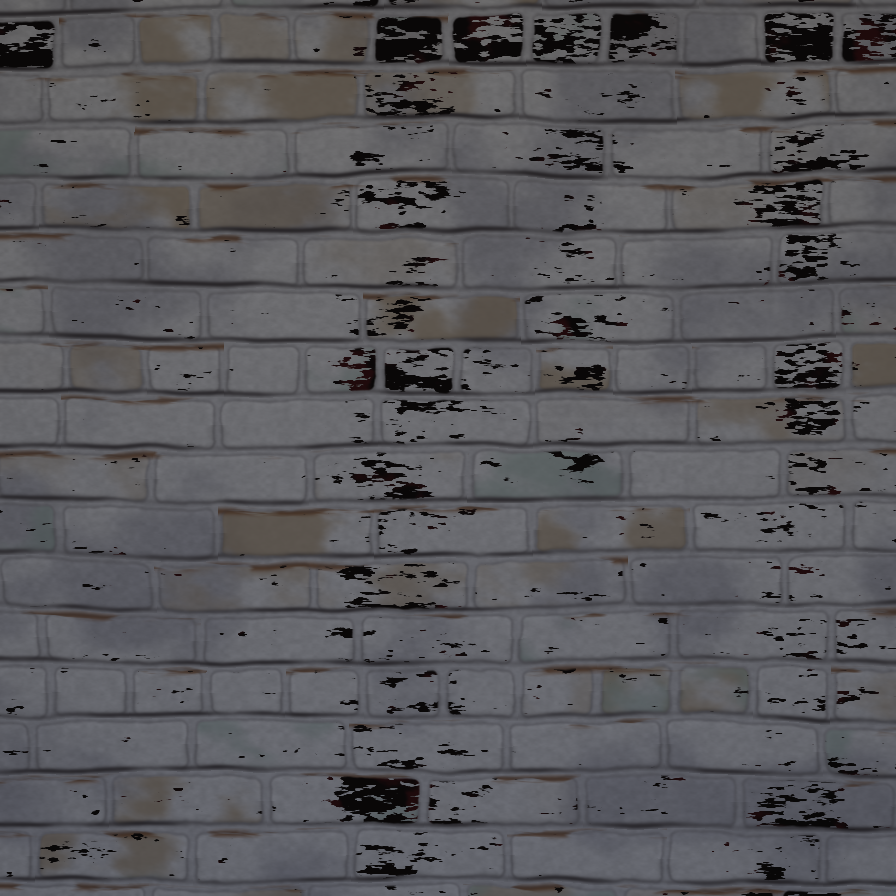
Reproduce this texture procedurally as a WebGL 2 fragment shader.

```glsl
#version 300 es
precision highp float;
// Old whitewashed brick wall: bowed courses of long bricks, with a course of
// short bricks every sixth row. Rounded-box distances shape the bricks;
// stretched noise flakes the paint off and leaves rust and damp stains.
uniform vec2 u_resolution;
out vec4 fragColor;

const float ROW_HEIGHT = 0.0607;
const float TOP_JOINT = 0.984;
const float LONG_BRICK = 0.176;
const float SHORT_BRICK = 0.087;
const float JOINT = 0.0045;

const vec3 PAINT = vec3(0.415, 0.415, 0.425);
const vec3 GREY_PAINT = vec3(0.35, 0.35, 0.37);
const vec3 MORTAR = vec3(0.375, 0.375, 0.39);
const vec3 SHADOW = vec3(0.15, 0.14, 0.15);
const vec3 BARE = vec3(0.035, 0.027, 0.028);
const vec3 BARE_RED = vec3(0.12, 0.04, 0.045);
const vec3 TAN = vec3(0.33, 0.29, 0.24);
const vec3 RUST = vec3(0.24, 0.15, 0.09);
const vec3 DAMP = vec3(0.31, 0.35, 0.34);

float hash(vec2 p) {
  vec3 q = fract(p.xyx * vec3(0.1031, 0.1030, 0.0973));
  q += dot(q, q.yzx + 33.33);
  return fract((q.x + q.y) * q.z);
}

float noise(vec2 p) {
  vec2 i = floor(p), f = fract(p);
  f = f * f * (3.0 - 2.0 * f);
  return mix(mix(hash(i), hash(i + vec2(1, 0)), f.x),
             mix(hash(i + vec2(0, 1)), hash(i + vec2(1, 1)), f.x), f.y);
}

float fbm(vec2 p) {
  float sum = 0.0, amp = 0.5;
  for (int i = 0; i < 5; i++) {
    sum += amp * noise(p);
    p = mat2(1.6, 0.25, -0.25, 2.0) * p + 17.3;
    amp *= 0.5;
  }
  return sum / 0.97;
}

float bell(float x, float center, float width) {
  float d = (x - center) / width;
  return exp(-d * d);
}

float roundBox(vec2 p, vec2 halfSize, float radius) {
  vec2 d = abs(p) - halfSize + radius;
  return length(max(d, 0.0)) + min(max(d.x, d.y), 0.0) - radius;
}

// Hand-laid unevenness of the courses
vec2 bow(vec2 p) {
  float sag = 0.014 * (noise(p * vec2(4.0, 6.0) + 3.0) - 0.5);
  float ripple = 0.004 * (noise(p * vec2(24.0, 30.0)) - 0.5);
  return p + vec2(ripple, sag + ripple);
}

// How much paint is lost: vertical bands, stronger on some courses
float wearDensity(vec2 p, float row, float brickRandom) {
  float bands = bell(p.x, 0.45, 0.075) + 0.9 * bell(p.x, 0.9, 0.055)
              + 0.75 * bell(p.x, 0.64, 0.06) * smoothstep(0.35, 0.6, p.y);
  float course = 0.5 + 0.5 * hash(vec2(row, 8.0));
  float topCourse = (1.0 - step(0.5, abs(row))) * step(0.5, brickRandom);
  return max(bands * course * (0.65 + 0.45 * brickRandom) + 0.22 * brickRandom,
             0.95 * topCourse);
}

void main() {
  vec2 p = gl_FragCoord.xy / u_resolution;
  float soft = max(0.0015, 1.0 / u_resolution.y);
  vec2 wall = bow(p);

  // Course and brick cell
  float depth = (TOP_JOINT - wall.y) / ROW_HEIGHT;
  float row = floor(depth);
  float brickWidth = mod(row, 6.0) < 0.5 ? SHORT_BRICK : LONG_BRICK;
  float shift = 0.5 * mod(row, 2.0) + 0.35 * hash(vec2(row, 2.0));
  float along = wall.x / brickWidth + shift;
  vec2 id = vec2(floor(along), row);
  float pick = hash(id + 5.0), tint = hash(id + 41.0);
  vec2 local = vec2((fract(along) - 0.5) * brickWidth,
                    (0.5 - fract(depth)) * ROW_HEIGHT);
  vec2 halfSize = 0.5 * vec2(brickWidth, ROW_HEIGHT) - JOINT;
  halfSize -= 0.002 * vec2(pick, tint);
  float dist = roundBox(local, halfSize, 0.007) + 0.004 * (fbm(p * 60.0) - 0.5);
  float face = 1.0 - smoothstep(-soft, soft, dist);

  // Noise layers
  float cloud = fbm(p * 9.0 + 4.0);
  float grain = fbm(p * vec2(150.0, 190.0));
  float streak = fbm(p * vec2(20.0, 75.0) + 9.0);
  float flake = fbm(p * vec2(85.0, 260.0));

  // Paint with broad greying and a brush-like grain
  vec3 color = mix(PAINT, GREY_PAINT, smoothstep(0.46, 0.72, cloud));
  color = mix(MORTAR, color, 0.35 + 0.65 * face);
  color *= 0.93 + 0.14 * grain;

  // Tan and damp staining on some bricks, rust along upper edges
  float stain = smoothstep(0.6, 0.95, tint) * smoothstep(0.35, 0.65, fbm(p * 18.0));
  color = mix(color, TAN, 0.7 * stain * face);
  float damp = step(0.88, pick) * smoothstep(0.5, 0.7, fbm(p * 14.0 + 30.0));
  color = mix(color, DAMP, 0.6 * damp * face);
  float upper = bell(local.y, halfSize.y, 0.004);
  float rust = upper * smoothstep(0.52, 0.66, streak) * step(0.35, tint);
  color = mix(color, RUST, 0.75 * rust);

  // Relief: lit top lip, soft shade and a broken crack below each brick
  float rim = bell(dist, 0.0, 0.004);
  color *= 1.0 + 0.05 * rim * sign(local.y);
  color = mix(color, SHADOW, 0.22 * bell(dist, 0.001, 0.0022));
  float under = bell(local.y, -halfSize.y - 0.001, 0.003);
  float broken = smoothstep(0.38, 0.68, fbm(p * vec2(11.0, 17.0) + row));
  color = mix(color, SHADOW, under * (0.2 + 0.75 * broken));

  // Flaked paint showing dark brick
  float density = wearDensity(p, row, pick);
  float threshold = 0.73 - 0.31 * min(density, 1.1);
  float bare = smoothstep(threshold, threshold + 0.035, 0.5 * (streak + flake));
  vec3 brick = mix(BARE, BARE_RED, smoothstep(0.56, 0.75, fbm(p * 30.0 + 7.0)));
  color = mix(color, brick + 0.05 * (1.0 - bare), bare * face);

  // Cooler towards the foot, dimmer towards the corners
  color *= mix(vec3(0.96, 0.98, 1.03), vec3(1.01, 1.0, 0.98), p.y);
  color *= 1.03 - 0.16 * dot(p - 0.5, p - 0.5);
  fragColor = vec4(color, 1.0);
}
```
